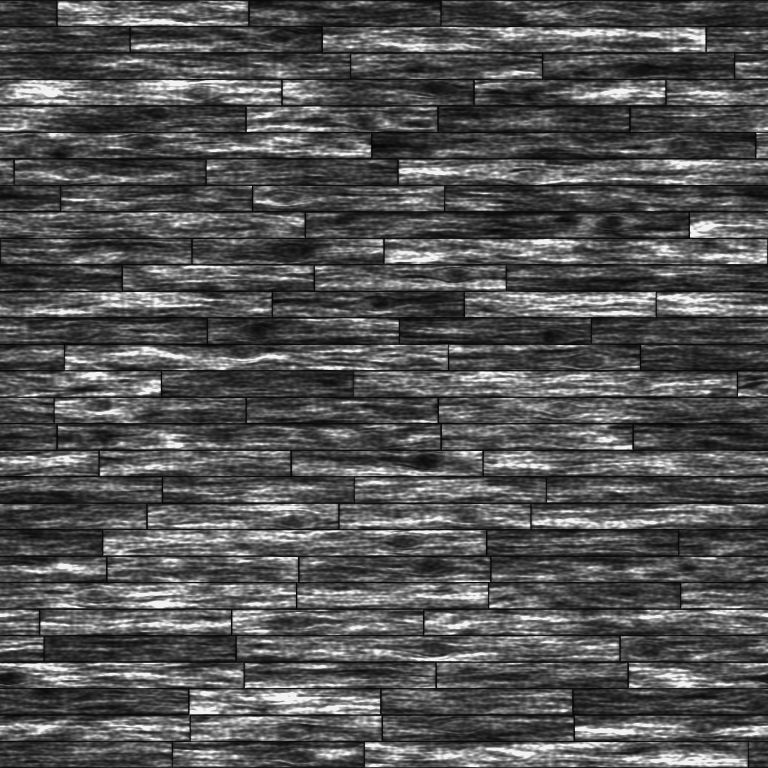
Write a Shadertoy shader that draws this texture.

```glsl
// Staggered rows of narrow, weathered grey wood planks with streaky grain and knots.
#define ROWS 29.0          // plank rows down the canvas
#define SLOTS 4.0          // short plank lengths across the canvas
#define LONG_CHANCE 0.25   // chance that the second pair is one long plank
#define KNOT_CHANCE 0.45   // share of planks with a knot
#define JOINT_WIDTH 0.0009 // half width of the dark gaps
#define MEDIAN_TONE 0.305  // typical grey of the wood
#define TONE_SPREAD 0.95   // brightness range between planks
#define GRAIN_CONTRAST 1.05
#define JOINT_COLOR vec3(0.025)

float hash(vec2 p) {
    vec3 q = fract(p.xyx * vec3(0.1031, 0.1030, 0.0973));
    q += dot(q, q.yzx + 33.33);
    return fract((q.x + q.y) * q.z);
}

vec2 gradient(vec2 cell) {
    float angle = 6.28318 * hash(cell);
    return vec2(cos(angle), sin(angle));
}

// Gradient noise, roughly -0.7 to 0.7
float noise(vec2 p) {
    vec2 i = floor(p), f = p - i;
    vec2 w = f * f * f * (f * (f * 6.0 - 15.0) + 10.0);
    vec2 e = vec2(0.0, 1.0);
    float low  = mix(dot(gradient(i), f), dot(gradient(i + e.yx), f - e.yx), w.x);
    float high = mix(dot(gradient(i + e), f - e), dot(gradient(i + 1.0), f - 1.0), w.x);
    return mix(low, high, w.y);
}

// Log brightness of the wood; p is measured from the plank's left end and centre line
float woodGrain(vec2 p, float plankLength, vec2 id) {
    vec2 seed = 60.0 * vec2(hash(id + 11.3), hash(id + 27.9));

    // Fibres wander, and bend around a knot
    vec2 knot = vec2(plankLength * mix(0.15, 0.85, hash(id + 41.7)),
                     (hash(id + 53.1) - 0.5) * 0.4 / ROWS);
    vec2 k = (p - knot) / vec2(0.020, 0.009);
    float eye = exp(-dot(k, k)) * step(hash(id + 67.2), KNOT_CHANCE);
    float wander = noise(p * vec2(8.0, 24.0) + seed);
    float v = (p.y - knot.y) * (1.0 - 1.5 * eye) + 0.006 * wander;

    // Streaks from broad to fine
    float grain = 1.00 * noise(vec2(p.x * 3.5, v * 75.0) + seed)
                + 0.85 * noise(vec2(p.x * 10.0, v * 150.0) + seed.yx)
                + 0.95 * noise(vec2(p.x * 32.0, v * 250.0) + seed + 7.0)
                + 0.65 * noise(vec2(p.x * 130.0, p.y * 260.0) + seed);

    // Blotches, arched figure and dark pores
    grain += 0.9 * noise(p * vec2(9.0, 34.0) + seed.yx + 19.0);
    float figure = smoothstep(0.35, 0.95, hash(id + 79.4));
    grain += 0.3 * figure * sin(20.0 * noise(vec2(p.x * 6.0, v * 30.0) + seed));
    float pores = noise(vec2(p.x * 22.0, v * 140.0) + seed.yx + 31.0);
    grain -= 0.65 * smoothstep(0.22, 0.5, pores);
    return grain - 0.65 * eye;
}

void mainImage(out vec4 fragColor, in vec2 fragCoord) {
    vec2 uv = fragCoord / iResolution.xy;
    float pixel = 1.0 / min(iResolution.x, iResolution.y);

    // Each row holds a long plank, then two short ones or another long one
    float row = mod(floor(uv.y * ROWS), ROWS);
    float across = fract(uv.x + hash(vec2(row, 3.7))) * SLOTS;
    bool isLong = across < 2.0 || hash(vec2(row, 8.1)) < LONG_CHANCE;
    float slots = isLong ? 2.0 : 1.0;
    float start = floor(across / slots) * slots;
    vec2 id = vec2(row, start);

    // Position inside the plank and distance to its edge
    float plankLength = slots / SLOTS;
    vec2 p = vec2((across - start) / SLOTS, (fract(uv.y * ROWS) - 0.5) / ROWS);
    float edge = min(min(p.x, plankLength - p.x), 0.5 / ROWS - abs(p.y));

    // Wood tone, grain and soft shading at the edges
    float tone = MEDIAN_TONE * exp(TONE_SPREAD * (hash(id + 91.6) - 0.5));
    float wood = tone * exp(GRAIN_CONTRAST * woodGrain(p, plankLength, id));
    wood *= mix(0.75, 1.0, smoothstep(0.0, 0.005, edge));
    vec3 color = vec3(min(wood, 0.95));

    // Dark gaps, worn unevenly along their length
    float gap = 1.0 - smoothstep(JOINT_WIDTH - 0.5 * pixel, JOINT_WIDTH + 0.5 * pixel, edge);
    gap *= clamp(0.9 + 0.5 * noise(uv * vec2(25.0, 29.0)), 0.0, 1.0);
    color = mix(color, JOINT_COLOR, gap);

    fragColor = vec4(color, 1.0);
}
```
